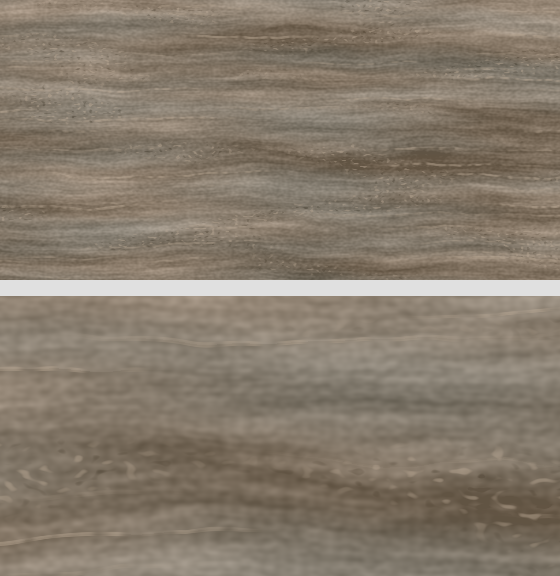
Top: the whole. Bottom: its middle third, enlarged.
Reproduce this texture procedurally as a Shadertoy shader.

```glsl
const vec3 UMBER = vec3(0.435, 0.390, 0.330);
const vec3 SAND = vec3(0.640, 0.588, 0.528);
const vec3 CREAM = vec3(0.740, 0.670, 0.590);
const vec3 GREY_TINT = vec3(-0.016, 0.004, 0.016);
const float BASE_TONE = 0.38;
const float BAND_GAIN = 0.65;
const float STRATA_GAIN = 0.62;
const float GRAIN_GAIN = 0.30;
const float VEIN_COUNT = 26.0;
const float VEIN_WIDTH = 0.0016;
const float VEIN_STRENGTH = 0.55;

float hash(vec2 p) {
    vec3 q = fract(p.xyx * vec3(0.1031, 0.1030, 0.0973));
    q += dot(q, q.yzx + 33.33);
    return fract((q.x + q.y) * q.z);
}

vec2 gradient(vec2 cell) {
    float angle = 6.28318 * hash(cell);
    return vec2(cos(angle), sin(angle));
}

float gradientNoise(vec2 p) {
    vec2 i = floor(p), f = fract(p);
    vec2 u = f * f * f * (f * (f * 6.0 - 15.0) + 10.0);
    vec2 e = vec2(1.0, 0.0);
    float bottom = mix(dot(gradient(i), f), dot(gradient(i + e), f - e), u.x);
    float top = mix(dot(gradient(i + e.yx), f - e.yx),
                    dot(gradient(i + e.xx), f - e.xx), u.x);
    return mix(bottom, top, u.y);
}

float band(float y, float center, float width) {
    float d = (y - center) / width;
    return exp(-d * d);
}

// Gentle sagging of the sediment layers
vec2 warpLayers(vec2 p) {
    float sag = 0.030 * gradientNoise(p * vec2(1.7, 3.0) + 4.0);
    sag += 0.012 * gradientNoise(p * vec2(5.0, 9.0) + 17.0);
    sag += 0.004 * gradientNoise(p * vec2(17.0, 25.0) + 31.0);
    return vec2(p.x, p.y + sag);
}

// Sum of long layers, from thick to hair thin
float strata(vec2 p) {
    float sum = 0.0, gain = 1.0;
    vec2 scale = vec2(0.8, 9.0);
    for (int i = 0; i < 4; i++) {
        sum += gain * gradientNoise(p * scale + float(i) * 19.7);
        scale *= vec2(2.1, 2.3);
        gain *= 0.80;
    }
    return sum;
}

// x: pale broken line, y: soft shading on either side of it
vec2 veins(vec2 p, float pixel) {
    vec2 result = vec2(0.0);
    for (float i = 0.0; i < VEIN_COUNT; i++) {
        float seed = hash(vec2(i, 7.0));
        float height = (i + seed) / VEIN_COUNT;
        float scallop = abs(gradientNoise(vec2(p.x * 3.5, i * 5.3 + 0.5)));
        float ripple = gradientNoise(vec2(p.x * 16.0, i * 3.1 + 0.5));
        float d = p.y - height - 0.022 * scallop - 0.004 * ripple;
        float presence = gradientNoise(vec2(p.x * 1.6 + seed * 40.0, i * 9.7 + 0.4));
        presence = smoothstep(-0.05, 0.30, presence);
        float wear = gradientNoise(vec2(p.x * 38.0, i * 6.1 + 0.3));
        float width = VEIN_WIDTH * (0.5 + seed);
        float line = 1.0 - smoothstep(width, width + 1.1 * pixel, abs(d));
        line *= presence * smoothstep(-0.35, 0.25, wear);
        result.x = max(result.x, line * mix(0.5, 1.0, seed));
        float shade = exp(-abs(d) / 0.014) * smoothstep(-pixel, pixel, abs(d));
        result.y += shade * presence * sign(d) * (seed - 0.35);
    }
    return result;
}

void mainImage(out vec4 fragColor, in vec2 fragCoord) {
    vec2 uv = fragCoord / iResolution.y;
    float pixel = 1.0 / iResolution.y;
    vec2 p = warpLayers(uv);

    // Broad light and dark beds
    float beds = gradientNoise(p * vec2(0.7, 5.0) + 2.3);
    beds += 0.40 * band(p.y, 0.33, 0.035) + 0.35 * band(p.y, 0.65, 0.025);
    beds -= 0.42 * band(p.y, 0.43, 0.050);
    float tone = BASE_TONE + BAND_GAIN * beds + STRATA_GAIN * strata(p);

    // Stone grain and cloudy mottling
    float grain = gradientNoise(uv * vec2(75.0, 115.0));
    grain += 0.6 * gradientNoise(uv * vec2(33.0, 52.0) + 9.0);
    grain += 0.5 * gradientNoise(p * vec2(7.0, 18.0) + 23.0);
    tone += GRAIN_GAIN * grain;

    vec2 vein = veins(p, pixel);
    tone += 0.35 * vein.y;

    // Patches of pale flecks and dark pits
    float patches = smoothstep(0.05, 0.35, gradientNoise(p * vec2(1.8, 10.0) + 51.0));
    float speck = gradientNoise(uv * vec2(48.0, 95.0) + 71.0);
    float fleck = patches * smoothstep(0.22, 0.48, speck);
    float pit = patches * smoothstep(0.28, 0.50, -speck);
    tone -= 0.40 * pit;

    vec3 color = mix(UMBER, SAND, clamp(tone, -0.30, 1.30));
    float tint = gradientNoise(p * vec2(1.3, 11.0) + 83.0);
    color += GREY_TINT * clamp(tint * 2.2, -0.6, 1.0);
    color = mix(color, CREAM, max(VEIN_STRENGTH * vein.x, 0.45 * fleck));
    fragColor = vec4(color, 1.0);
}
```
